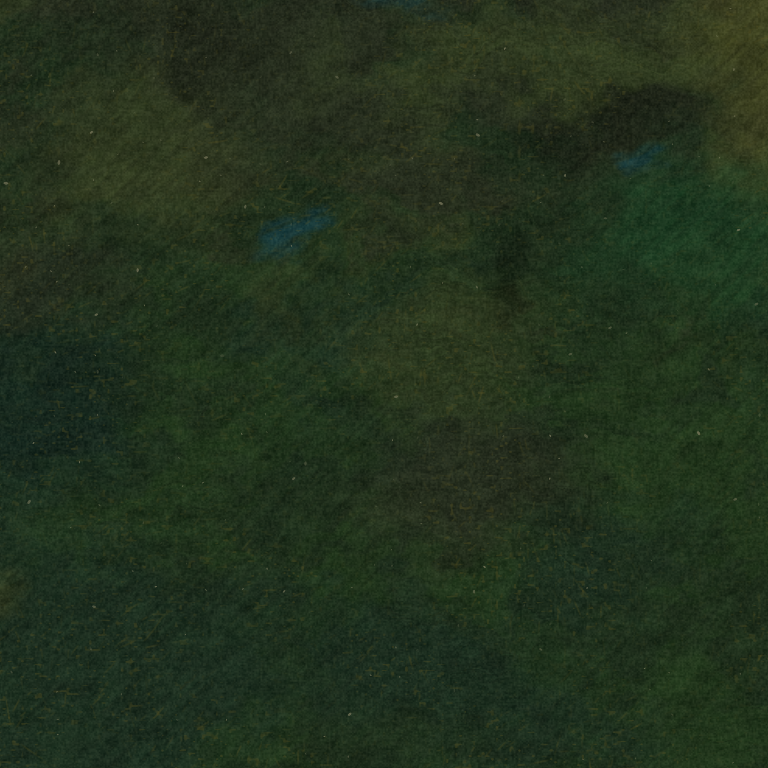
Give the GLSL for this texture, as a Shadertoy shader.

```glsl
#define DARK_GREEN vec3(0.118, 0.180, 0.106)
#define LEAF_GREEN vec3(0.130, 0.208, 0.107)
#define DEEP_TEAL  vec3(0.106, 0.174, 0.124)
#define OLIVE      vec3(0.198, 0.232, 0.128)
#define UMBER      vec3(0.152, 0.170, 0.118)
#define OCHRE      vec3(0.330, 0.310, 0.130)
#define BLUE       vec3(0.090, 0.225, 0.240)
#define EMERALD    vec3(0.104, 0.230, 0.132)
#define THREADS    190.0
#define GRAIN      0.056

float hash(vec2 p) {
    vec3 q = fract(vec3(p.xyx) * 0.1031);
    q += dot(q, q.yzx + 33.33);
    return fract((q.x + q.y) * q.z);
}

float noise(vec2 p) {
    vec2 i = floor(p), f = fract(p);
    f = f * f * (3.0 - 2.0 * f);
    return mix(mix(hash(i), hash(i + vec2(1, 0)), f.x),
               mix(hash(i + vec2(0, 1)), hash(i + vec2(1, 1)), f.x), f.y);
}

float fbm(vec2 p) {
    float sum = 0.0, amp = 0.5;
    for (int i = 0; i < 5; i++) {
        sum += amp * noise(p);
        p = mat2(1.6, 1.2, -1.2, 1.6) * p + 7.3;
        amp *= 0.5;
    }
    return sum / 0.97;
}

vec2 rotate(vec2 p, float a) {
    return vec2(cos(a) * p.x + sin(a) * p.y, cos(a) * p.y - sin(a) * p.x);
}

// Soft elliptical patch of paint
float patchMask(vec2 p, vec2 centre, vec2 radius) {
    return 1.0 - smoothstep(0.35, 1.25, length((p - centre) / radius));
}

// Thin bristle scratches, one per cell
float scratches(vec2 p, float cells, float seed, float pixel) {
    float mask = 0.0;
    vec2 base = floor(p * cells);
    for (int k = 0; k < 9; k++) {
        vec2 id = base + vec2(k % 3, k / 3) - 1.0;
        vec2 centre = (id + vec2(hash(id + seed), hash(id + seed + 17.0))) / cells;
        float angle = 3.0 * noise(centre * 4.0 + seed) - 0.7 + 0.7 * hash(id + seed + 5.0);
        vec2 d = rotate(p - centre, angle);
        d.y += 6.0 * d.x * d.x * (hash(id + seed + 9.0) - 0.5);
        float halfLength = mix(0.15, 0.75, hash(id + seed + 31.0)) / cells;
        float along = 1.0 - smoothstep(0.3, 1.0, abs(d.x) / halfLength);
        float across = 1.0 - smoothstep(0.0003, 0.0008 + pixel, abs(d.y));
        mask = max(mask, along * across * hash(id + seed + 43.0));
    }
    return mask * smoothstep(0.2, 0.6, noise(p * 160.0 + seed));
}

// Sparse pale dust specks of uneven size
float specks(vec2 p, float cells, float pixel) {
    vec2 id = floor(p * cells);
    vec2 centre = 0.2 + 0.6 * vec2(hash(id + 3.0), hash(id + 71.0));
    vec2 d = rotate((fract(p * cells) - centre) / cells, 6.3 * hash(id + 13.0));
    float size = mix(0.0008, 0.0022, pow(hash(id + 29.0), 4.0));
    float dust = 1.0 - smoothstep(size - 0.5 * pixel, size + 0.5 * pixel, length(d * vec2(0.7, 1.2)));
    return dust * step(0.84, hash(id + 57.0)) * mix(0.15, 0.8, hash(id + 91.0));
}

void mainImage(out vec4 fragColor, in vec2 fragCoord) {
    vec2 uv = fragCoord / iResolution.xy;
    float pixel = 1.0 / iResolution.y;

    // Ragged, brushed paint boundaries
    vec2 warp = vec2(fbm(uv * 7.0), fbm(uv * 7.0 + 40.0)) - 0.5;
    vec2 fray = vec2(fbm(uv * vec2(28.0, 45.0)), fbm(uv * vec2(28.0, 45.0) + 19.0)) - 0.5;
    vec2 p = uv + 0.13 * warp + 0.07 * fray;
    float cloud = fbm(p * vec2(5.0, 6.5) + 11.0);
    float mottling = fbm(p * vec2(11.0, 17.0) + 23.0);

    // Broad ground: leafy centre, teal below and left, olive above
    vec3 color = mix(DARK_GREEN, LEAF_GREEN, smoothstep(0.38, 0.64, mottling));
    float cool = 0.56 - 0.50 * p.y - 0.25 * p.x + 1.1 * (cloud - 0.5);
    color = mix(color, DEEP_TEAL, 0.80 * smoothstep(0.12, 0.55, cool));
    float warm = p.y + 0.12 * p.x + 0.8 * (mottling - 0.5);
    color = mix(color, mix(UMBER, OLIVE, smoothstep(0.40, 0.66, cloud)), 0.80 * smoothstep(0.64, 1.0, warm));

    // Large patches
    color = mix(color, OLIVE, 0.75 * patchMask(p, vec2(0.20, 0.80), vec2(0.14, 0.11)));
    color = mix(color, OLIVE, 0.55 * patchMask(p, vec2(0.61, 0.53), vec2(0.13, 0.12)));
    color = mix(color, UMBER, 0.70 * patchMask(p, vec2(0.62, 0.37), vec2(0.17, 0.10)));
    color = mix(color, UMBER, 0.60 * patchMask(p, vec2(0.04, 0.64), vec2(0.13, 0.10)));
    color = mix(color, EMERALD, 0.75 * patchMask(p, vec2(0.92, 0.69), vec2(0.17, 0.14)));
    color = mix(color, OCHRE, 0.38 * patchMask(p, vec2(1.02, 0.97), vec2(0.15, 0.20)));
    color = mix(color, OCHRE, 0.28 * patchMask(p, vec2(0.00, 0.25), vec2(0.06, 0.06)));

    // Shadows
    color *= 1.0 - 0.28 * patchMask(p, vec2(0.68, 0.65), vec2(0.04, 0.08));
    color *= 1.0 - 0.20 * patchMask(p, vec2(0.80, 0.84), vec2(0.14, 0.05));
    color *= 1.0 - 0.18 * patchMask(p, vec2(0.27, 0.93), vec2(0.06, 0.07));
    color = mix(color, vec3(0.078, 0.145, 0.122), 0.7 * patchMask(p, vec2(0.03, 0.48), vec2(0.15, 0.10)));

    // Small broken blue dabs
    vec2 q = uv + 0.06 * warp + 0.05 * fray;
    float dry = 0.45 + 0.55 * smoothstep(0.3, 0.7, noise(rotate(uv, 0.4) * vec2(25.0, 130.0)));
    color = mix(color, BLUE, 0.85 * dry * patchMask(rotate(q - vec2(0.37, 0.69), 0.5), vec2(0), vec2(0.055, 0.028)));
    color = mix(color, BLUE, 0.80 * dry * patchMask(q, vec2(0.825, 0.785), vec2(0.038, 0.022)));
    color = mix(color, BLUE, 0.50 * dry * patchMask(q, vec2(0.52, 1.00), vec2(0.06, 0.02)));

    // Bristle streaks, mostly level with slanted passages
    float level = noise(p * vec2(30.0, 190.0)) - 0.5;
    float slanted = noise(rotate(uv, 0.75) * vec2(32.0, 210.0)) - 0.5;
    float streak = mix(level, slanted, smoothstep(0.45, 0.60, noise(uv * 5.0 + 3.0)));
    color *= 1.0 + 0.20 * streak + 0.34 * (fbm(uv * vec2(34.0, 48.0)) - 0.5);

    // Canvas weave and fine grain
    float weave = noise(uv * THREADS * vec2(0.6, 1.9)) + noise(uv * THREADS * vec2(1.9, 0.6) + 50.0) - 1.0;
    float grain = noise(uv * THREADS * 2.6) - 0.5;
    color += GRAIN * (0.55 * weave + grain) * vec3(1.0, 1.0, 0.8);

    // Scratches, dust and worn ochre flecks
    float wear = 0.25 + 0.75 * smoothstep(0.38, 0.62, fbm(uv * 8.0 + 70.0));
    float marks = scratches(uv, 22.0, 2.0, pixel) + scratches(uv, 44.0, 61.0, pixel);
    color = mix(color, OCHRE, 0.36 * wear * min(marks, 1.0));
    color = mix(color, OCHRE, 0.40 * wear * smoothstep(0.74, 0.96, noise(uv * vec2(170.0, 260.0))));
    color = mix(color, vec3(0.48, 0.47, 0.36), specks(uv, 36.0, pixel));

    fragColor = vec4(clamp(color, 0.0, 1.0), 1.0);
}
```
